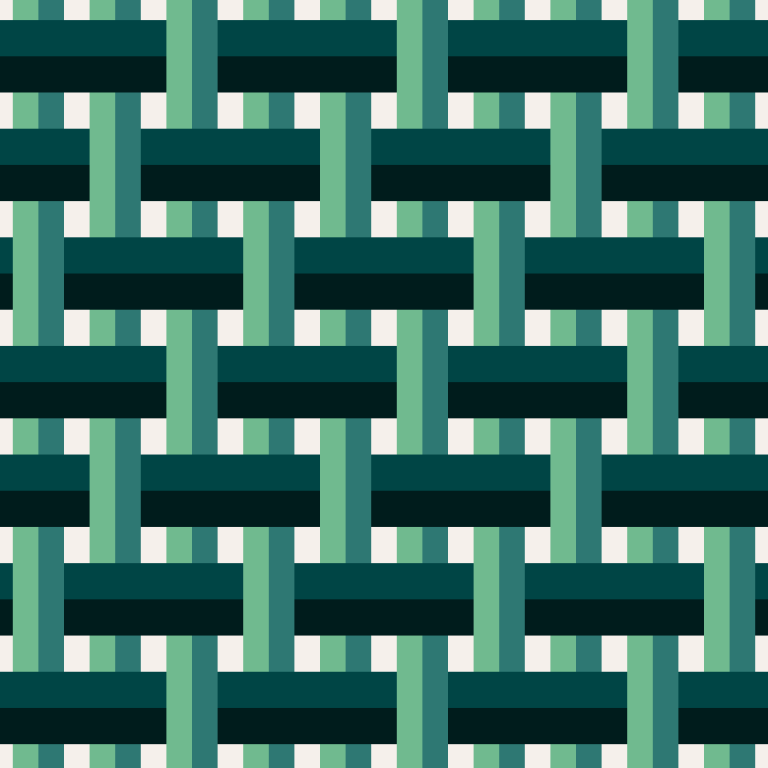
Write a Shadertoy shader that draws this pattern.

```glsl
// Twill weave of two-tone strands over a pale ground. Each cell holds one
// vertical and one horizontal strand; the vertical one comes to the front
// in every third cell, shifting by one column from row to row.

// Antialiased coverage of the region where dist < 0
vec2 coverage(vec2 dist, vec2 pixel) {
    return clamp(0.5 - dist / pixel, 0.0, 1.0);
}

void mainImage(out vec4 fragColor, in vec2 fragCoord) {
    // Canvas units, with rows counted downward from the top
    vec2 uv = fragCoord / iResolution.y;
    vec2 cellCount = vec2(10.0, 5.0 * sqrt(2.0));
    vec2 grid = vec2(uv.x, 1.0 - uv.y) * cellCount - vec2(0.0, 0.0183);
    vec2 pixel = cellCount / iResolution.y;

    vec2 cell = floor(grid);
    vec2 local = fract(grid) - 0.5;

    // Strands fill two thirds of a cell and change tone along their axis
    vec2 strand = coverage(abs(local) - 1.0 / 3.0, pixel);
    vec2 firstTone = coverage(local, pixel);

    vec3 ground = vec3(0.96, 0.94, 0.92);
    vec3 warp = mix(vec3(0.18, 0.47, 0.45), vec3(0.44, 0.73, 0.56), firstTone.x);
    vec3 weft = mix(vec3(0.0, 0.11, 0.11), vec3(0.0, 0.27, 0.27), firstTone.y);

    // Twill order: the warp crosses over the weft on a diagonal
    float warpOver = step(1.5, mod(cell.x + cell.y + 0.1, 3.0));

    vec3 betweenRows = mix(ground, warp, strand.x);
    vec3 alongRow = mix(weft, warp, strand.x * warpOver);
    fragColor = vec4(mix(betweenRows, alongRow, strand.y), 1.0);
}
```
